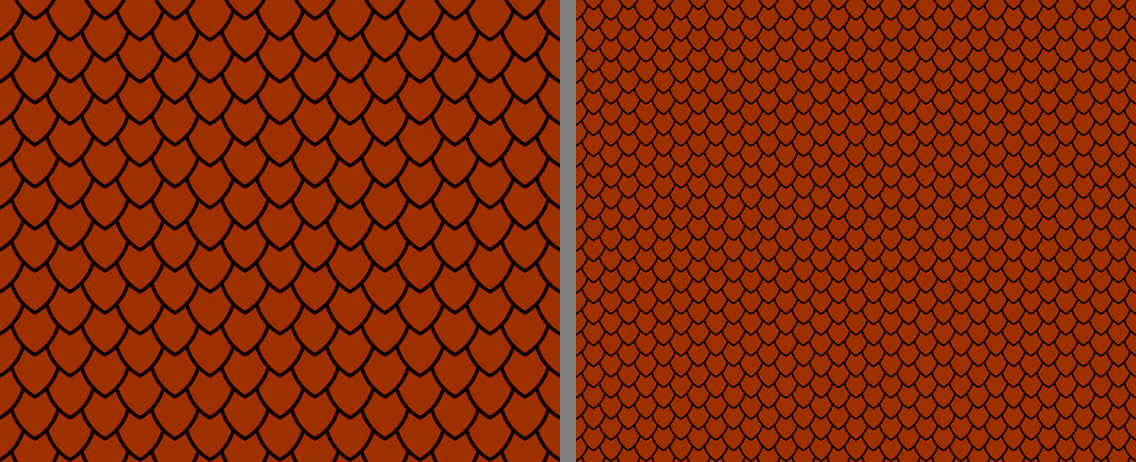
Left: one tile. Right: repeated 2 by 2.
Write a Shadertoy shader that draws this pattern.

```glsl
const vec2 REPEATS = vec2(8.0, 11.0);
const float ROW_HEIGHT = 0.6; // in units of one repeat's width

float hash(vec2 p) {
    return fract(sin(dot(p, vec2(127.1, 311.7))) * 43758.5);
}

// Distance to the lower rim of a scale: two mirrored arcs meeting at a tip at the origin
float scaleRim(vec2 q) {
    vec2 v = vec2(abs(q.x), q.y) - vec2(-0.331, 0.602);
    float angle = clamp(atan(v.y, v.x), -1.068, -0.258);
    return length(v - 0.687 * vec2(cos(angle), sin(angle)));
}

// Rims of one rectangular lattice of scales, with the tip at the given phase of the cell
float rimLattice(vec2 cell, vec2 tip) {
    float x = fract(cell.x - tip.x + 0.5) - 0.5;
    float y = fract(cell.y - tip.y + 0.17) - 0.17;
    return scaleRim(vec2(x, y * ROW_HEIGHT));
}

void mainImage(out vec4 fragColor, in vec2 fragCoord) {
    vec2 uv = fragCoord / iResolution.xy;
    vec2 cell = uv * REPEATS;

    // Two lattices, staggered by half a repeat
    float rim = min(rimLattice(cell, vec2(0.0, 0.052)),
                    rimLattice(cell, vec2(0.5, 0.552)));

    // Soft outline; green fades sooner than red, leaving a dark red fringe
    float softness = max(0.0105, 0.5 * REPEATS.x / iResolution.x);
    float fill = smoothstep(0.023 - softness, 0.023 + softness, rim);
    vec3 color = mix(vec3(0.008, 0.0, 0.0), vec3(0.62, 0.19, 0.0),
                     pow(vec3(fill), vec3(1.0, 3.8, 1.0)));

    // Faint speckle on the flat fill
    float speckle = hash(floor(uv * vec2(192.0, 158.0))) - 0.5;
    color *= 1.0 + 0.02 * speckle;

    fragColor = vec4(color, 1.0);
}
```
